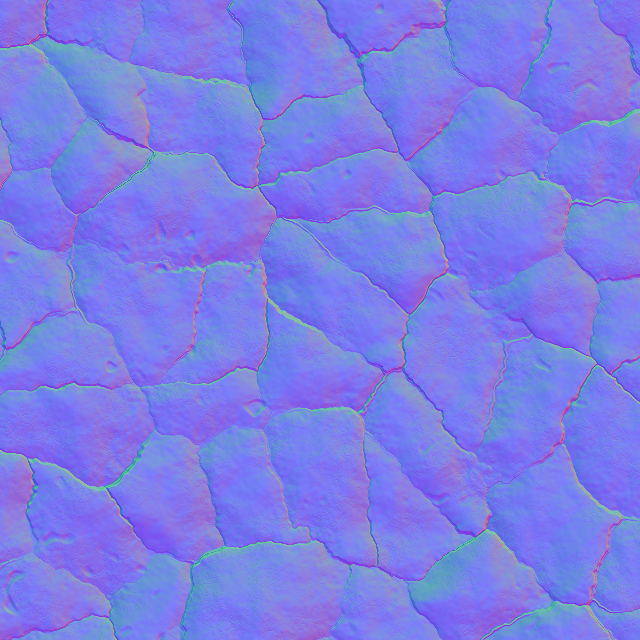
Write a WebGL 2 fragment shader that draws this texture map.

```glsl
#version 300 es
precision highp float;
// Tangent-space normal map of weathered rock, split into domed plates by jagged cracks.

#define PLATES 6.0        // plates across the canvas
#define STRETCH 0.15      // squeeze across the main crack direction
#define DOME 0.42         // steepness of the plate bulge
#define CRACK_DEPTH 0.0011
#define CRACK_WIDTH 0.0034
#define PLATE_TILT 0.17
#define SWELL 0.025       // height of the broadest undulation
#define PIT_DEPTH 0.003
#define WRINKLE 0.0002    // depth of the fine curly lines
#define SAMPLE_STEP 0.0013

uniform vec2 u_resolution;
out vec4 fragColor;

vec2 hash2(vec2 cell) {
  uvec2 v = uvec2(ivec2(cell)) * 1664525u + 1013904223u;
  v.x += v.y * 1664525u;
  v.y += v.x * 1664525u;
  v ^= v >> 16u;
  v.x += v.y * 1664525u;
  v.y += v.x * 1664525u;
  v ^= v >> 16u;
  return vec2(v & 65535u) / 65535.0;
}

float corner(vec2 cell, vec2 offset) {
  return dot(hash2(cell) * 2.0 - 1.0, offset);
}

// Gradient noise, about -0.7 to 0.7
float noise(vec2 p) {
  vec2 i = floor(p), f = p - i;
  vec2 u = f * f * f * (f * (f * 6.0 - 15.0) + 10.0);
  vec2 e = vec2(1.0, 0.0);
  return mix(mix(corner(i, f), corner(i + e.xy, f - e.xy), u.x),
             mix(corner(i + e.yx, f - e.yx), corner(i + e.xx, f - e.xx), u.x), u.y);
}

vec2 noise2(vec2 p) {
  return vec2(noise(p), noise(p + vec2(37.3, 91.7)));
}

vec2 seedPoint(vec2 cell) {
  return cell + hash2(cell);
}

// x: distance to the plate border, y: smooth sag towards it, z: tilted plane
vec3 plate(vec2 p) {
  vec2 home = floor(p), nearest = home, toSeed = vec2(9.0);
  for (int k = 0; k < 9; k++) {
    vec2 cell = home + vec2(k % 3 - 1, k / 3 - 1);
    vec2 r = seedPoint(cell) - p;
    if (dot(r, r) < dot(toSeed, toSeed)) { toSeed = r; nearest = cell; }
  }
  float border = 9.0, crowd = 0.0;
  for (int k = 0; k < 25; k++) {
    vec2 r = seedPoint(nearest + vec2(k % 5 - 2, k / 5 - 2)) - p;
    vec2 span = r - toSeed;
    if (dot(span, span) > 1e-5) {
      float d = dot(0.5 * (toSeed + r), normalize(span));
      border = min(border, d);
      crowd += exp(-9.0 * d);
    }
  }
  vec2 tilt = hash2(nearest + 71.0) - 0.5;
  return vec3(border, log(1.0 + crowd) / 9.0, -dot(tilt, toSeed)) / PLATES;
}

// Curly contour lines in patches, 1 on a line
float wrinkles(vec2 p) {
  float f = noise(p * 52.0) + 0.7 * noise(p * 125.0 + 5.0);
  float patchy = smoothstep(-0.35, 0.25, noise(p * 14.0 + 80.0));
  return patchy * (1.0 - smoothstep(0.0, 0.25, abs(fract(f * 2.0) - 0.5)));
}

float height(vec2 p) {
  // Plates with ragged borders, some of them healed
  vec2 bent = p + 0.08 * noise2(p * 4.5) + 0.03 * noise2(p * 14.0);
  vec2 q = bent + 0.01 * noise2(p * 38.0) + 0.0042 * noise2(p * 105.0);
  q += STRETCH * dot(q, vec2(0.7071)) * vec2(0.7071);
  vec3 rock = plate(q * PLATES + 13.0);
  float strength = mix(0.08, 1.0, smoothstep(-0.25, 0.15, noise(p * 7.0 + 60.0)));
  float h = -DOME * rock.y;
  h += strength * smoothstep(0.0, CRACK_WIDTH, rock.x)
     * (CRACK_DEPTH + PLATE_TILT * rock.z);

  // Undulation, from broad swells to grain
  float amplitude = SWELL, frequency = 3.8;
  for (int k = 0; k < 5; k++) {
    h += amplitude * noise(p * frequency + float(k) * 17.0);
    amplitude *= 0.35;
    frequency *= 2.3;
  }

  // Clustered pits
  float cluster = smoothstep(0.0, 0.3, noise(p * 6.0 + 140.0));
  h -= PIT_DEPTH * cluster * smoothstep(0.24, 0.5, noise(p * 34.0 + 33.0));
  return h - WRINKLE * wrinkles(p);
}

void main() {
  vec2 p = gl_FragCoord.xy / min(u_resolution.x, u_resolution.y);
  float h = height(p);
  vec2 slope = vec2(height(p + vec2(SAMPLE_STEP, 0.0)) - h,
                    height(p + vec2(0.0, SAMPLE_STEP)) - h) / SAMPLE_STEP;

  // Encode the slope in red and green; blue falls on steep and lit sides
  vec2 lean = -slope * vec2(0.7, 0.9);
  lean *= 0.5 * inversesqrt(1.0 + 3.0 * dot(lean, lean));
  lean.x -= 0.2 * lean.y;
  float blue = 0.985 - 1.05 * max(lean.y, 0.0) - 0.2 * max(-lean.y, 0.0)
             - 1.2 * max(lean.x, 0.0) - 0.7 * max(-lean.x, 0.0);
  vec3 color = vec3(vec2(0.482, 0.495) + lean, max(blue, 0.5));
  color.b -= 0.05 * wrinkles(p);
  fragColor = vec4(clamp(color, 0.0, 1.0), 1.0);
}
```
